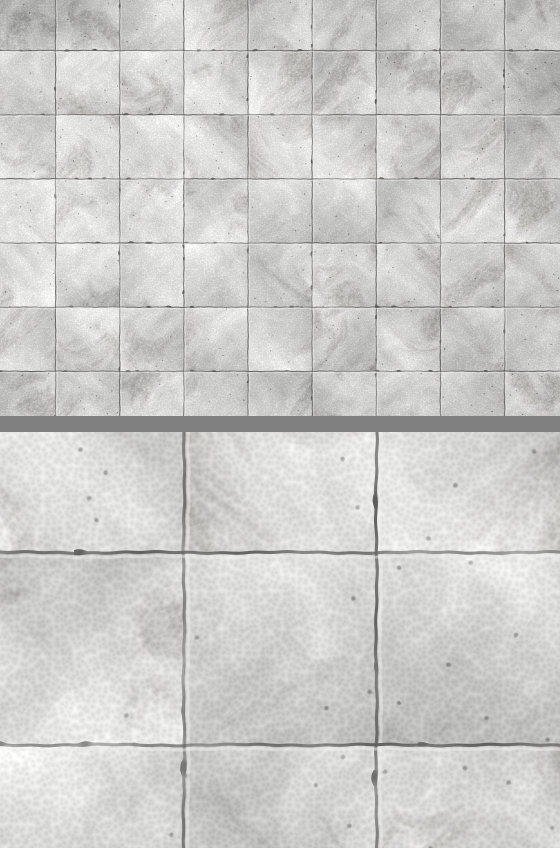
Top: the whole. Bottom: its middle third, enlarged.
A WebGL 1 fragment shader for this texture:

```glsl
precision highp float;
uniform vec2 u_resolution;

// Layout, in canvas heights
const float TILE_SIZE = 0.1542;
const vec2 TILE_ORIGIN = vec2(0.1335, 0.1075);
// Joint sizes, in tiles
const float JOINT_HALF = 0.008;
const float BEVEL_OFFSET = 0.022;

const vec3 GLAZE_TINT = vec3(1.0, 1.0, 0.994);
const vec3 STAIN_TINT = vec3(1.0, 0.99, 0.972);
const vec3 JOINT_COLOR = vec3(0.37, 0.37, 0.36);
const vec3 BEVEL_COLOR = vec3(0.93, 0.93, 0.92);

vec2 hash2(vec2 p) {
  vec2 q = vec2(dot(p, vec2(127.1, 311.7)), dot(p, vec2(269.5, 183.3)));
  return fract(sin(q) * 43758.55);
}

// Cellular noise: distance to the nearest point, and a random value of its cell
vec2 cellular(vec2 p) {
  vec2 cell = floor(p);
  vec2 nearest = vec2(4.0, 0.0);
  for (int y = -1; y <= 1; y++) {
    for (int x = -1; x <= 1; x++) {
      vec2 id = cell + vec2(float(x), float(y));
      float d = length(id + hash2(id) - p);
      if (d < nearest.x) nearest = vec2(d, hash2(id + 17.3).x);
    }
  }
  return nearest;
}

// Warped, rotated layers of sines, roughly -1 to 1
float clouds(vec2 p, vec2 seed) {
  float sum = 0.0;
  float amplitude = 0.5;
  p += seed;
  for (int i = 0; i < 6; i++) {
    p += 0.6 * sin(p.yx * 1.3 + seed);
    sum += amplitude * sin(p.x) * sin(p.y);
    p = mat2(1.36, 1.10, -1.10, 1.36) * p + seed.yx;
    amplitude *= 0.66;
  }
  return sum;
}

float glow(vec2 p, vec2 center, vec2 radius) {
  vec2 d = (p - center) / radius;
  return exp(-dot(d, d));
}

// Coverage of a soft-edged line
float line(float d, float halfWidth, float pixel) {
  return clamp((halfWidth - abs(d)) / pixel + 0.5, 0.0, 1.0);
}

// Joint wear: x is the sideways wobble, y the chip size, z the darkness
vec3 jointWear(float along, float index) {
  float wobble = 0.003 * sin(along * 9.0 + index * 4.1) + 0.002 * sin(along * 37.0 + index);
  vec2 flake = cellular(vec2(along * 9.0, index * 7.37));
  float chip = step(0.8, flake.y) * smoothstep(0.5, 0.1, flake.x);
  float dark = 0.72 + 0.16 * sin(along * 1.7 + index * 2.3) + 0.1 * sin(along * 11.0 + index);
  return vec3(wobble, chip, dark);
}

// Dark groove with a lit bevel on one side
vec3 drawJoint(vec3 color, float d, float side, vec3 wear, float pixel) {
  d = d * side + wear.x;
  float bevel = line(d - BEVEL_OFFSET, JOINT_HALF, pixel);
  float groove = line(d + 0.006 * wear.y, JOINT_HALF + 0.008 * wear.y, pixel);
  color = mix(color, BEVEL_COLOR, 0.5 * bevel);
  return mix(color, JOINT_COLOR, groove * clamp(wear.z + 0.25 * wear.y, 0.0, 1.0));
}

// Broad light over the whole wall
float wallLight(vec2 p) {
  float light = 0.815 + 0.1 * glow(p, vec2(0.2, 0.54), vec2(0.42, 0.3));
  light -= 0.07 * glow(p, vec2(1.38, 0.85), vec2(0.28, 0.4));
  light -= 0.06 * glow(p, vec2(0.0, 0.95), vec2(0.3, 0.2));
  light -= 0.03 * glow(p, vec2(1.1, 0.05), vec2(0.5, 0.25));
  return light + 0.06 * clouds(p * 5.0, vec2(2.7, 5.1));
}

vec3 tileSurface(vec2 p, vec2 grid) {
  vec2 id = floor(grid);
  vec2 inside = fract(grid) - 0.5;
  vec2 random = hash2(id + 3.0);
  vec2 seed = random * 19.0;

  // Tone of each tile, leaning darker toward a random side
  float angle = random.x * 6.283;
  float tone = wallLight(p) + 0.05 * (random.y - 0.5);
  tone += 0.09 * dot(inside, vec2(cos(angle), sin(angle)));
  tone += 0.07 * clouds(inside * 3.0, seed);

  // Mottled stains
  float stain = smoothstep(0.05, 0.75, clouds(inside * 2.6, seed + 8.0));
  float mottle = cellular(grid * 17.0 + clouds(grid * 8.0, seed)).x;
  tone -= stain * (0.05 + 0.12 * mottle);

  // Fine grain and sparse pits
  tone += 0.10 * (cellular(p * 230.0).x - 0.45);
  tone += 0.03 * clouds(p * 70.0, vec2(1.3, 4.2));
  vec2 pit = cellular(grid * 9.0 + 40.0);
  tone -= 0.22 * step(0.94, pit.y) * smoothstep(0.16, 0.04, pit.x);

  return tone * mix(GLAZE_TINT, STAIN_TINT, stain * random.y);
}

void main() {
  vec2 p = gl_FragCoord.xy / u_resolution.y;
  vec2 grid = (p - TILE_ORIGIN) / TILE_SIZE;
  float pixel = 1.0 / (TILE_SIZE * u_resolution.y);

  vec2 index = floor(grid + 0.5);
  vec2 offset = grid - index;
  vec3 color = tileSurface(p, grid);
  color = drawJoint(color, offset.x, 1.0, jointWear(grid.y, index.x), pixel);
  color = drawJoint(color, offset.y, -1.0, jointWear(grid.x, index.y + 31.0), pixel);
  gl_FragColor = vec4(clamp(color, 0.0, 1.0), 1.0);
}
```
